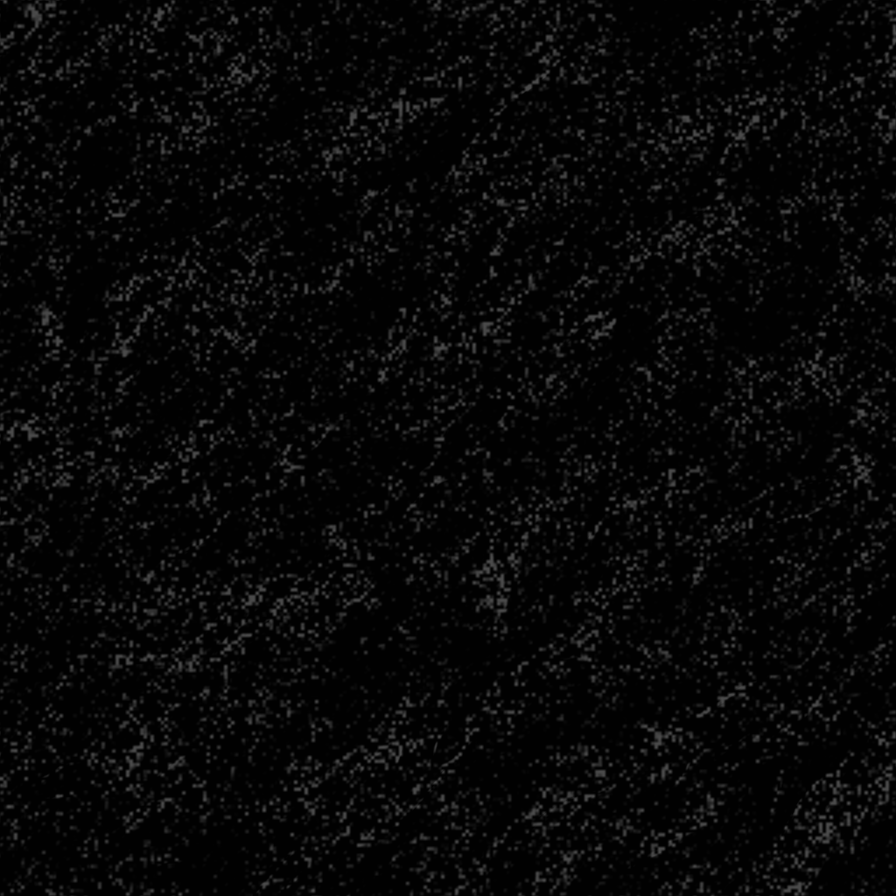
Reproduce this texture map procedurally as a Shadertoy shader.

```glsl
// Dark rough stone: a near-black ground strewn with soft grey grains.
// Random levels on a fine grid are blended into grains; stretched gradient
// noise and thin warped ridges, running up to the right, gather them.

const vec3 GROUND = vec3(0.003);
const vec3 GRAIN = vec3(0.29);
const float GRAINS_ACROSS = 256.0;
const float SLANT = 0.74;          // direction of the streaks, in radians

// Uniform value from 0 to 1 for a lattice point
float hash(vec2 cell, uint seed) {
    uvec2 c = uvec2(ivec2(cell) + 4096);
    uint h = c.x * 1597334677u ^ c.y * 3812015801u ^ seed * 668265263u;
    h = (h ^ (h >> 15)) * 2246822519u;
    h = (h ^ (h >> 13)) * 3266489917u;
    h ^= h >> 16;
    return float(h & 65535u) / 65536.0;
}

vec2 latticeGradient(vec2 cell, uint seed) {
    float angle = 6.28319 * hash(cell, seed);
    return vec2(cos(angle), sin(angle));
}

float gradientNoise(vec2 p, uint seed) {
    vec2 i = floor(p), f = p - i;
    vec2 w = f * f * f * (f * (f * 6.0 - 15.0) + 10.0);
    vec2 e = vec2(1.0, 0.0);
    float a = dot(latticeGradient(i, seed), f);
    float b = dot(latticeGradient(i + e.xy, seed), f - e.xy);
    float c = dot(latticeGradient(i + e.yx, seed), f - e.yx);
    float d = dot(latticeGradient(i + e.xx, seed), f - e.xx);
    return mix(mix(a, b, w.x), mix(c, d, w.x), w.y);
}

float layeredNoise(vec2 p, uint seed) {
    float sum = 0.0, weight = 1.0;
    for (uint k = 0u; k < 4u; k++) {
        sum += weight * gradientNoise(p, seed + k);
        p = p * 2.03 + 7.3;
        weight *= 0.9;
    }
    return sum;
}

// Thin broken lines along the zero crossings of stretched noise
float ridges(vec2 p, vec2 frequency, float width, uint seed) {
    float line = abs(gradientNoise(p * frequency, seed));
    float breaks = gradientNoise(p * frequency.x * vec2(1.0, 1.6), seed + 1u);
    return (1.0 - smoothstep(0.0, width, line)) * smoothstep(0.02, 0.35, breaks);
}

mat2 rotation(float angle) {
    float c = cos(angle), s = sin(angle);
    return mat2(c, -s, s, c);
}

// How closely the grains gather: near zero on average
float grainDensity(vec2 uv) {
    vec2 bend = vec2(gradientNoise(uv * 6.0, 11u), gradientNoise(uv * 6.0, 12u));
    vec2 q = rotation(SLANT) * uv + 0.03 * bend;   // x along the streaks
    float patches = layeredNoise(q * vec2(7.0, 15.0), 21u);
    float streaks = max(ridges(q, vec2(6.0, 15.0), 0.1, 31u),
                        ridges(q, vec2(10.0, 26.0), 0.14, 41u));
    return 0.21 * patches + 0.22 * streaks - 0.015;
}

// Only the highest values, lifted by the density, become visible
float grainLevel(vec2 cell, float density) {
    return smoothstep(0.76, 1.1, hash(cell, 51u) + density);
}

// Soft blend of the four nearest grains
float grains(vec2 p, float density) {
    vec2 i = floor(p), w = smoothstep(0.0, 1.0, p - i);
    vec2 e = vec2(1.0, 0.0);
    float lower = mix(grainLevel(i, density), grainLevel(i + e.xy, density), w.x);
    float upper = mix(grainLevel(i + e.yx, density), grainLevel(i + e.xx, density), w.x);
    return mix(lower, upper, w.y);
}

void mainImage(out vec4 fragColor, in vec2 fragCoord) {
    vec2 uv = fragCoord / iResolution.y;
    float light = grains(uv * GRAINS_ACROSS - 0.5, grainDensity(uv));
    fragColor = vec4(GROUND + GRAIN * light, 1.0);
}
```
